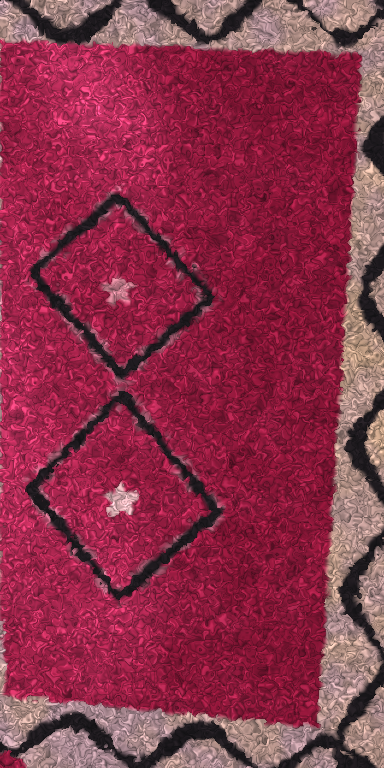
Write a WebGL 1 fragment shader that draws this texture.

```glsl
precision highp float;
// A shaggy crimson wool rug with two dark diamonds and a pale zigzag border.
uniform vec2 u_resolution;

float hash(vec2 p) {
  vec3 h = fract(vec3(p.xyx) * 0.1031);
  h += dot(h, h.yzx + 33.33);
  return fract((h.x + h.y) * h.z);
}

float noise(vec2 p) {
  vec2 i = floor(p), f = fract(p);
  f = f * f * (3.0 - 2.0 * f);
  vec2 e = vec2(1.0, 0.0);
  return mix(mix(hash(i), hash(i + e.xy), f.x),
             mix(hash(i + e.yx), hash(i + e.xx), f.x), f.y);
}

float fbm(vec2 p) {
  float sum = 0.0, gain = 0.5;
  for (int i = 0; i < 3; i++) {
    sum += gain * noise(p);
    p = p * 2.03 + 7.1;
    gain *= 0.5;
  }
  return sum / 0.875;
}

// Nearest tuft: xy = offset to its centre, z = gap to the next tuft, w = random tone.
vec4 tuft(vec2 p) {
  vec2 cell = floor(p), offset = vec2(0.0);
  float first = 8.0, second = 8.0, tone = 0.0;
  for (int j = -1; j <= 1; j++) {
    for (int i = -1; i <= 1; i++) {
      vec2 id = cell + vec2(float(i), float(j));
      vec2 d = id + vec2(hash(id), hash(id + 41.7)) - p;
      float len = length(d);
      if (len < first) {
        second = first;
        first = len;
        offset = d;
        tone = hash(id + 93.1);
      } else {
        second = min(second, len);
      }
    }
  }
  return vec4(offset, second - first, tone);
}

float segment(vec2 p, vec2 a, vec2 b) {
  vec2 ab = b - a;
  return length(p - a - ab * clamp(dot(p - a, ab) / dot(ab, ab), 0.0, 1.0));
}

float diamond(vec2 p, vec2 top, vec2 right, vec2 bottom, vec2 left) {
  return min(min(segment(p, top, right), segment(p, right, bottom)),
             min(segment(p, bottom, left), segment(p, left, top)));
}

// Distance to a chain of blunt V shapes with their tips at across = 0.
float zigzag(float along, float across, float period, float slope) {
  float fold = abs(fract(along / period + 0.5) - 0.5) * period;
  return abs(across - max(fold - 0.025, 0.0) * slope) / sqrt(1.0 + slope * slope);
}

float star(vec2 p, float radius) {
  return length(p) - radius * (0.78 + 0.22 * cos(5.0 * atan(p.x, -p.y)));
}

float fill(float d, float soft) {
  return 1.0 - smoothstep(-soft, soft, d);
}

float glow(vec2 p, vec2 centre, vec2 size) {
  vec2 d = (p - centre) / size;
  return exp(-dot(d, d));
}

void main() {
  // x runs 0..1 across, y runs 0..2 downwards
  vec2 q = vec2(gl_FragCoord.x, u_resolution.y - gl_FragCoord.y) / u_resolution.x;
  float soft = 0.004 + 0.7 / u_resolution.x;

  // Curly pile, which also makes every woven edge ragged
  vec2 curl = vec2(noise(q * 65.0), noise(q * 65.0 + 19.0)) - 0.5;
  vec4 pile = tuft(q * vec2(54.0, 60.0) + curl * 1.9);
  float strand = noise(q * 130.0 + curl * 4.0);
  float patchy = fbm(q * 13.0);
  vec2 s = q + pile.xy * 0.007 + curl * 0.014;

  // Field outline and its outer border
  float fieldEdge = max(max(0.104 + 0.041 * s.x - s.y, s.y - 1.81 - 0.1 * s.x),
                        s.x - 0.952 + 0.0657 * s.y);
  fieldEdge = max(fieldEdge, 0.014 * smoothstep(1.5, 1.75, s.y) - s.x);
  float field = fill(fieldEdge, soft);
  float corner = fill(length((s - vec2(0.0, 2.0)) / vec2(1.8, 1.0)) - 0.04, soft);

  // Dark yarn, worn thin in places
  float rhombs = min(
    diamond(s, vec2(0.307, 0.513), vec2(0.552, 0.773), vec2(0.318, 0.977), vec2(0.083, 0.708)),
    diamond(s, vec2(0.318, 1.029), vec2(0.568, 1.333), vec2(0.307, 1.555), vec2(0.078, 1.271)));
  float chain = zigzag(s.x - 0.18, 0.098 - s.y, 0.36, 0.9);
  chain = min(chain, zigzag(s.y - 0.37, s.x - 0.975 + 0.058 * (s.y - 0.37), 0.39, 0.7));
  chain = min(chain, zigzag(s.x - 0.19, s.y - 1.875 - 0.085 * (s.x - 0.19), 0.335, 0.8));
  float border = (1.0 - field) * (1.0 - corner);
  float wear = noise(q * 20.0 + 5.0);
  float dark = max(fill(rhombs - 0.008 - 0.008 * wear, soft) * field,
                   fill(chain - 0.004 - 0.024 * wear, soft) * border);
  float fringe = fill(rhombs - 0.024, 0.009) * field * smoothstep(0.38, 0.7, noise(q * 45.0));
  float stars = max(fill(star(s - vec2(0.310, 0.755), 0.043), 0.008) * 0.65,
                    fill(star(s - vec2(0.315, 1.302), 0.046), 0.007));

  // Broad light on the left, shade towards the right
  float light = 0.80 * glow(q, vec2(0.20 + 0.35 * (q.y - 0.15), 0.26), vec2(0.17, 0.24));
  light += 0.60 * glow(q, vec2(0.0, 1.1), vec2(0.13, 0.75));
  light += 0.50 * glow(q, vec2(0.26, 1.60), vec2(0.16, 0.30));
  light += 0.28 * glow(q, vec2(0.30, 1.0), vec2(0.30, 0.6));
  light = clamp(light + (patchy - 0.5) * 0.4, 0.0, 1.0);

  // Yarn colours
  vec3 red = mix(vec3(0.53, 0.065, 0.195), vec3(0.82, 0.20, 0.40), light);
  float warm = smoothstep(0.25, 0.75, patchy) * 0.5 + 0.5 * glow(q, vec2(1.0, 1.0), vec2(0.3, 0.7));
  vec3 wool = mix(vec3(0.68, 0.53, 0.57), vec3(0.76, 0.60, 0.50), warm);
  vec3 colour = mix(wool, red, max(field, corner));
  colour = mix(colour, vec3(0.66, 0.42, 0.48), fringe * 0.75);
  colour = mix(colour, vec3(0.86, 0.66, 0.68), stars);
  colour = mix(colour, vec3(0.12, 0.085, 0.105), dark);

  // Soft tufts: shallow gaps, lit upper left, pale strand tips
  float shade = mix(0.80, 1.04, smoothstep(0.0, 0.45, pile.z));
  shade += 0.16 * dot(pile.xy, vec2(0.6, 0.8)) + 0.14 * (pile.w - 0.5) + 0.36 * (strand - 0.5);
  colour *= shade;
  float tip = smoothstep(0.58, 0.9, strand) * smoothstep(0.05, 0.4, pile.z);
  colour += tip * mix(vec3(0.13, 0.09, 0.11), vec3(0.16, 0.15, 0.14), border)
          * (0.45 + light) * (1.0 - 0.8 * dark);
  colour += vec3(0.0, 0.018, 0.015);
  gl_FragColor = vec4(clamp(colour, 0.0, 1.0), 1.0);
}
```
